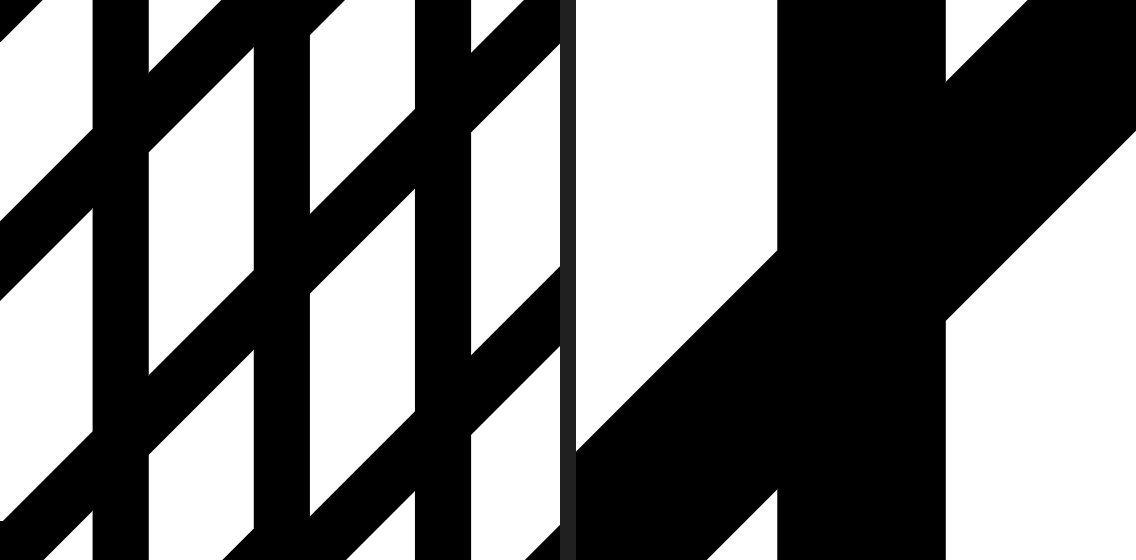
Left, the full canvas; right, a detail of the centre.
Reproduce this pattern procedurally as a WebGL 2 fragment shader.

```glsl
#version 300 es
precision highp float;

#define CENTER 0.5033
#define BAR_PERIOD 0.2878
#define BAR_WIDTH 0.1003
#define BAND_PERIOD 0.5401
#define BAND_WIDTH 0.1423
#define FLARE_WIDTH 0.0785
#define FLARE_START 0.4275
#define INK vec3(0.0)
#define PAPER vec3(1.0)

uniform vec2 u_resolution;
out vec4 fragColor;

// Signed offset from the nearest line of a repeating set
float repeatOffset(float x, float period) {
    return mod(x + 0.5 * period, period) - 0.5 * period;
}

// Upright bars
float barDistance(vec2 p) {
    return abs(repeatOffset(p.x, BAR_PERIOD)) - 0.5 * BAR_WIDTH;
}

// Rising diagonal bands, flared on one side near the top and bottom
float bandDistance(vec2 p) {
    float offset = repeatOffset(p.x - p.y, BAND_PERIOD);
    float flare = FLARE_WIDTH * step(FLARE_START, abs(p.y));
    float side = p.y > 0.0 ? 1.0 : -1.0;
    float reach = abs(offset - 0.5 * side * flare);
    return (reach - 0.5 * (BAND_WIDTH + flare)) * inversesqrt(2.0);
}

void main() {
    float scale = min(u_resolution.x, u_resolution.y);
    vec2 uv = gl_FragCoord.xy / scale;
    vec2 p = uv - vec2(CENTER, 1.0 - CENTER);

    // One pixel of edge smoothing
    float lattice = min(barDistance(p), bandDistance(p));
    float coverage = clamp(0.5 - lattice * scale, 0.0, 1.0);
    fragColor = vec4(mix(PAPER, INK, coverage), 1.0);
}
```
